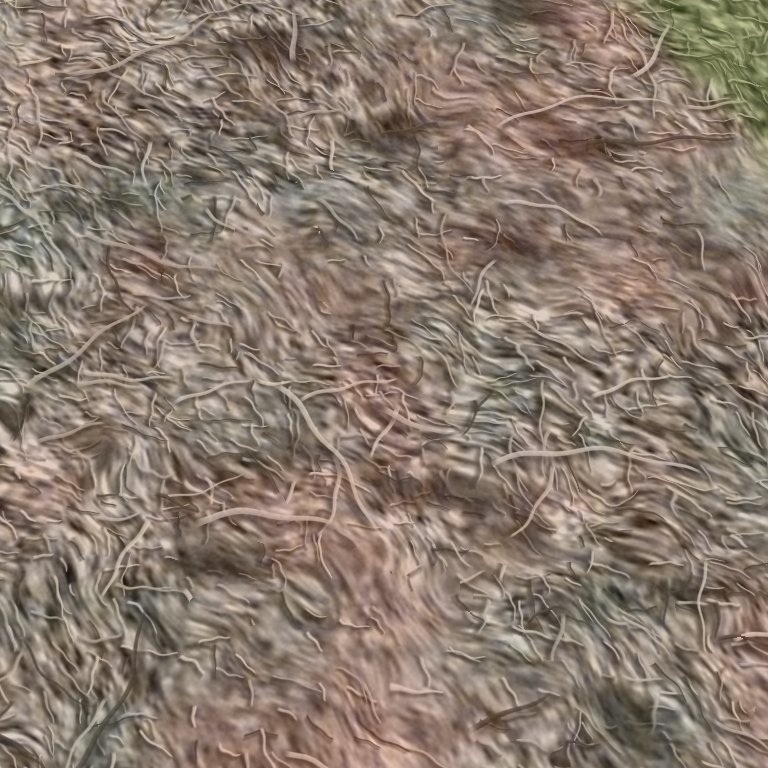
Give the GLSL for this texture, as a Shadertoy shader.

```glsl
vec3 hash3(vec2 p) {
    vec3 q = fract(p.xyx * vec3(0.1031, 0.1030, 0.0973));
    q += dot(q, q.yxz + 33.33);
    return fract((q.xxy + q.yzz) * q.zyx);
}

float noise(vec2 p) {
    vec2 i = floor(p), f = fract(p);
    f = f * f * (3.0 - 2.0 * f);
    vec2 e = vec2(0.0, 1.0);
    return mix(mix(hash3(i).x, hash3(i + e.yx).x, f.x),
               mix(hash3(i + e).x, hash3(i + 1.0).x, f.x), f.y);
}

float fbm(vec2 p) {
    return 0.55 * noise(p) + 0.3 * noise(p * 2.1 + 7.3) + 0.15 * noise(p * 4.3 + 19.1);
}

vec2 turn(vec2 p, float angle) {
    float c = cos(angle), s = sin(angle);
    return vec2(c * p.x + s * p.y, c * p.y - s * p.x);
}

// Crumbled fibres, stretched along one direction
float fibres(vec2 p, float angle) {
    vec2 q = turn(p, angle);
    return 0.95 * (noise(q * vec2(34.0, 105.0)) - 0.5)
         + 0.75 * (noise(q * vec2(75.0, 190.0) + 31.0) - 0.5);
}

// Lays one layer of bent stalks with soft shadows over the tone
float layStalks(float tone, vec2 p, float cells, float width, float density,
                float angle, float spread, float seed) {
    vec2 g = p * cells, home = floor(g);
    float w = width * cells, blur = 0.0013 * cells;
    float cover = 0.0, shadow = 0.0, stalkTone = 0.0;
    for (int y = -1; y <= 1; y++)
    for (int x = -1; x <= 1; x++) {
        vec2 id = home + vec2(x, y);
        vec3 a = hash3(id + seed), b = hash3(id + seed + 57.7);
        if (b.x > density) continue;
        vec2 q = turn(g - id - a.xy, angle + (a.z - 0.5) * spread);
        float len = mix(0.3, 0.88, b.y);
        q.y += (b.z - 0.5) * 0.7 * q.x * q.x + 0.025 * sin(q.x * 9.0 + a.x * 6.0);
        float ends = 1.0 - smoothstep(len - 0.12, len, abs(q.x));
        float thick = w * mix(0.5, 1.0, a.y) * (1.0 - 0.35 * q.x / len);
        float body = ends * (1.0 - smoothstep(thick - blur, thick + blur, abs(q.y)));
        shadow = max(shadow, ends * (1.0 - smoothstep(0.0, 3.0 * w, abs(q.y + 1.8 * w))));
        if (body > cover) {
            cover = body;
            float lit = fract(a.x * 13.7 + b.y * 5.1);
            stalkTone = lit < 0.2 ? 0.12 : mix(0.7, 1.08, lit);
            stalkTone += 0.12 * q.y / w;
        }
    }
    return mix(tone * (1.0 - 0.45 * shadow), stalkTone, cover * 0.85);
}

void mainImage(out vec4 fragColor, in vec2 fragCoord) {
    vec2 uv = fragCoord / iResolution.xy;

    // Ground recedes slightly towards the top
    vec2 p = (uv - vec2(0.5, 0.0)) * (0.9 + 0.3 * uv.y) + 3.0;
    vec2 warp = vec2(noise(p * 14.0), noise(p * 14.0 + 40.0)) - 0.5;
    vec2 soil = p + 0.03 * warp;

    // Matted soil and litter
    float lay = smoothstep(0.35, 0.65, noise(p * 6.0 + 11.0));
    float tone = 0.55 + mix(fibres(soil, -0.45), fibres(soil, -1.0), lay);
    tone += 0.55 * (fbm(p * 9.0 + 5.0) - 0.5);
    float bare = smoothstep(0.5, 0.68, fbm(p * 3.2 + 23.0));
    tone = mix(tone, 0.56 + 0.65 * (tone - 0.55), bare);

    // Stalks from fine to coarse
    float litter = 1.0 - 0.6 * bare;
    tone = layStalks(tone, soil, 30.0, 0.0017, 0.75 * litter, -0.65, 1.7, 3.0);
    tone = layStalks(tone, soil, 21.0, 0.0020, 0.7 * litter, -0.9, 2.0, 71.0);

    // Shaded hollows
    float hollow = smoothstep(0.62, 0.8, fbm(turn(p, -0.4) * vec2(6.0, 10.0) + 61.0));
    tone = mix(tone, tone * 0.45 - 0.06, hollow);

    tone = layStalks(tone, p, 11.0, 0.0027, 0.55 * litter, -0.8, 2.8, 137.0);
    tone = layStalks(tone, p, 6.0, 0.0042, 0.35, 0.3, 3.1, 211.0);
    tone += 0.10 * (noise(p * 240.0) - 0.5);

    // Earth colours with rusty and olive patches
    tone = clamp(tone, -0.25, 1.12);
    vec3 color = mix(vec3(0.27, 0.22, 0.18), vec3(0.80, 0.74, 0.69), tone);
    float rust = fbm(p * 6.0 + 83.0) - 0.5 + 0.12 * bare;
    color += rust * vec3(0.12, -0.05, -0.06);
    color += (noise(soil * 45.0 + 9.0) - 0.5) * vec3(0.02, 0.0, -0.05);

    // Grass in the upper right corner
    float edge = uv.x + uv.y + 0.14 * (fbm(p * 12.0) - 0.5);
    float grass = smoothstep(1.74, 1.86, edge);
    vec3 green = mix(vec3(0.28, 0.31, 0.17), vec3(0.70, 0.71, 0.54), tone);
    color = mix(color, green, grass);

    fragColor = vec4(clamp(color, 0.0, 1.0), 1.0);
}
```
